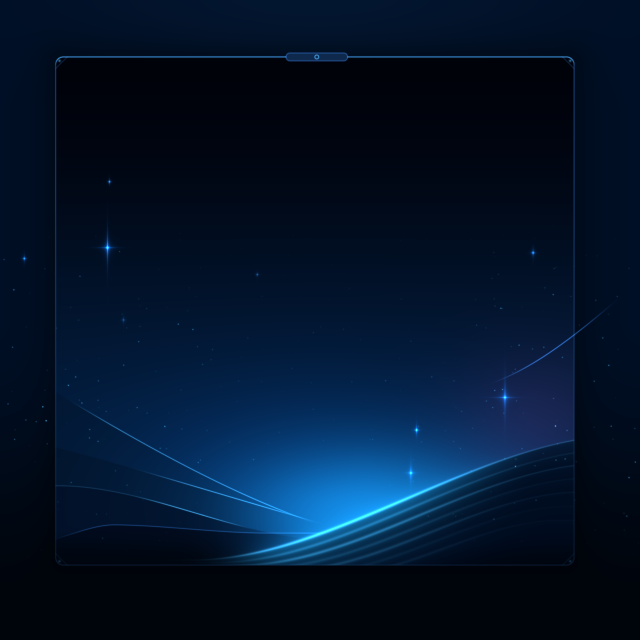
A Shadertoy shader for this background:

```glsl
// A dark framed panel with a blue horizon glow, flowing light ribbons and stars.
// Ribbons are smoothstep curves drawn by distance; the frame is a rounded box;
// dust comes from jittered cells, sparkles from crossed falloffs.

const vec3 NIGHT = vec3(0.0, 0.008, 0.04);
const vec3 DEEP = vec3(0.008, 0.1, 0.22);
const vec3 BACKDROP = vec3(0.0, 0.058, 0.145);
const vec3 AZURE = vec3(0.06, 0.35, 0.48);
const vec3 HALO = vec3(0.01, 0.11, 0.22);
const vec3 HAZE = vec3(0.09, 0.03, 0.07);
const vec3 ICE = vec3(0.33, 0.74, 0.95);
const vec3 STEEL = vec3(0.16, 0.36, 0.62);
const vec2 PANEL_CENTER = vec2(0.492, 0.514);
const vec2 PANEL_HALF = vec2(0.405, 0.397);
const vec2 TAB_CENTER = vec2(0.495, 0.911);
const int STRANDS = 7;

// Ribbon: start x, end x, start height, rise
const vec4 RIDGE = vec4(0.3, 0.98, 0.125, 0.195);
const vec4 RIDGE_STEP = vec4(0.06, -0.03, -0.007, -0.03);
const vec4 SLOPE_HIGH = vec4(-0.75, 0.75, 0.745, -0.61);
const vec4 SLOPE_MID = vec4(-0.4, 1.1, 0.3745, -0.296);
const vec4 HILL = vec4(0.09, 0.52, 0.241, -0.085);
const vec4 HILL_LOW = vec4(0.17, 0.42, 0.18, -0.013);
const vec4 ARC = vec4(0.7, 1.3, 0.389, 0.347);

// Sparkle: x, y, ray length, strength
const vec4 SPARKLES[9] = vec4[9](
    vec4(0.168, 0.613, 0.046, 1.0), vec4(0.789, 0.379, 0.052, 0.8),
    vec4(0.651, 0.328, 0.014, 0.8), vec4(0.642, 0.261, 0.026, 0.7),
    vec4(0.833, 0.605, 0.014, 0.6), vec4(0.171, 0.716, 0.008, 0.5),
    vec4(0.038, 0.596, 0.011, 0.5), vec4(0.193, 0.5, 0.012, 0.2),
    vec4(0.402, 0.571, 0.006, 0.25));

float px; // size of one pixel in canvas units

float hash(vec2 c) {
    return fract(sin(dot(c, vec2(127.1, 311.7))) * 43758.5);
}

float roundBox(vec2 q, vec2 halfSize, float r) {
    vec2 d = abs(q) - halfSize + r;
    return length(max(d, 0.0)) + min(max(d.x, d.y), 0.0) - r;
}

// Signed distance above a ribbon, corrected for its slope
float ribbon(vec2 p, vec4 w) {
    float t = clamp((p.x - w.x) / (w.y - w.x), 0.0, 1.0);
    float slope = w.w * 6.0 * t * (1.0 - t) / (w.y - w.x);
    return (p.y - w.z - w.w * t * t * (3.0 - 2.0 * t)) / sqrt(1.0 + slope * slope);
}

float stroke(float d, float width) {
    float w = max(width, 0.7 * px);
    return exp(-d * d / (w * w));
}

float below(float d) { return 1.0 - smoothstep(-px, px, d); }

// Visible between a and b, fading over f at both ends
float span(float x, float a, float b, float f) {
    return smoothstep(a, a + f, x) * (1.0 - smoothstep(b - f, b, x));
}

float glow(vec2 p, vec2 center, vec2 size) {
    vec2 q = (p - center) / size;
    return exp(-dot(q, q));
}

float dust(vec2 p, float cells, float density) {
    vec2 id = floor(p * cells);
    vec2 jitter = 0.2 + 0.6 * vec2(hash(id + 3.1), hash(id + 8.7));
    float d = length(fract(p * cells) - jitter) / cells;
    float level = hash(id + 5.3);
    return step(1.0 - density, hash(id)) * level * level * stroke(d, 0.0012);
}

vec3 sparkle(vec2 q, float size) {
    q = abs(q);
    float rays = exp(-q.x / 0.0012 - q.y * 3.0 / size) + 0.6 * exp(-q.y / 0.0012 - q.x * 5.0 / size);
    float core = exp(-(q.x + 0.65 * q.y) / (0.0012 + 0.06 * size));
    return vec3(0.06, 0.42, 0.85) * (rays + core) + 0.5 * ICE * stroke(length(q), 0.002);
}

vec3 panelScene(vec2 p) {
    // Sky, horizon glow and warm haze
    vec3 col = mix(DEEP, NIGHT, smoothstep(0.32, 0.9, p.y));
    col += HALO * glow(p, vec2(0.5, 0.21), vec2(0.33, 0.18));
    col += AZURE * glow(p, vec2(0.58, 0.19), vec2(0.2, 0.1));
    col += HAZE * glow(p, vec2(0.84, 0.34), vec2(0.13, 0.11));

    // Layered slopes on the left
    float high = ribbon(p, SLOPE_HIGH), mid = ribbon(p, SLOPE_MID), hill = ribbon(p, HILL);
    float low = ribbon(p, HILL_LOW) + 0.03 * (1.0 - smoothstep(0.04, 0.18, p.x));
    float left = 1.0 - smoothstep(0.28, 0.52, p.x);
    col *= 1.0 - left * 0.15 * (below(high) + below(mid));
    col = mix(col, vec3(0.006, 0.06, 0.15), 0.7 * below(hill) * left);
    col = mix(col, vec3(0.0, 0.03, 0.09), 0.7 * below(low) * left);
    col += ICE * 0.4 * stroke(high, 0.001) * span(p.x, 0.1, 0.5, 0.09);
    col += ICE * 0.45 * stroke(mid, 0.0011) * span(p.x, 0.2, 0.51, 0.12);
    col += ICE * (0.13 + 0.4 * span(p.x, 0.2, 0.39, 0.08)) * stroke(hill, 0.001) * span(p.x, 0.05, 0.4, 0.04);
    col += STEEL * 0.4 * stroke(low, 0.001) * span(p.x, 0.07, 0.55, 0.08);

    // Sweeping ridge: each strand shades the area beneath it
    float lit = smoothstep(0.27, 0.5, p.x) * (1.0 - 0.9 * smoothstep(0.58, 0.86, p.x));
    for (int i = 0; i < STRANDS; i++) {
        float k = 0.6 * float(i), fade = exp(-0.6 * k);
        float d = ribbon(p, RIDGE + k * RIDGE_STEP);
        float start = smoothstep(0.24, 0.42, p.x - 0.03 * k);
        vec3 body = vec3(0.0, 0.04, 0.115) + AZURE * (0.08 + 0.85 * lit) * fade * exp(min(d, 0.0) / 0.016);
        col = mix(col, body, below(d) * start * 0.85);
        float accent = i % 2 == 0 ? 0.6 : 0.3;
        vec3 line = ICE * accent * (0.2 + 0.9 * lit) * stroke(d, 0.0012 + 0.0014 * lit);
        col += fade * start * (line + AZURE * 0.25 * lit * exp(-abs(d) / 0.012));
    }
    return col * mix(0.5, 1.0, smoothstep(0.115, 0.18, p.y + 0.05 * lit));
}

void mainImage(out vec4 fragColor, in vec2 fragCoord) {
    px = 1.0 / min(iResolution.x, iResolution.y);
    vec2 p = (fragCoord - 0.5 * iResolution.xy) * px + 0.5, q = p - PANEL_CENTER;
    float edge = roundBox(q, PANEL_HALF, 0.012);
    // Backdrop with the panel's shadow
    vec3 col = BACKDROP * mix(0.3, 1.0, smoothstep(0.02, 0.5, p.y));
    col += vec3(0.012, 0.03, 0.045) * smoothstep(0.82, 1.0, p.y) * exp(-8.0 * q.x * q.x);
    col *= 1.0 - 0.35 * exp(-max(edge, 0.0) / 0.025);
    col = mix(col, panelScene(p), below(edge));
    // Frame, corner facets and top tab
    float lift = mix(0.2, 0.55, smoothstep(0.1, 0.9, p.y));
    vec2 corner = PANEL_HALF - abs(q);
    float facet = (corner.x + corner.y - 0.018) * 0.707;
    col += STEEL * lift * (stroke(edge, 0.001) + 0.5 * stroke(facet, 0.001) * below(edge));
    col += ICE * 0.35 * stroke(edge, 0.0012) * smoothstep(0.895, 0.91, p.y);
    col += ICE * lift * stroke(length(corner - 0.006), 0.002);
    float tab = roundBox(p - TAB_CENTER, vec2(0.048, 0.0062), 0.006);
    col = mix(col, vec3(0.06, 0.16, 0.3), below(tab)) + STEEL * 0.5 * stroke(tab, 0.001);
    col += ICE * 0.5 * stroke(length(p - TAB_CENTER) - 0.003, 0.001);
    // Arc crossing the frame
    col += STEEL * 0.8 * span(p.x, 0.76, 0.97, 0.09) * stroke(ribbon(p, ARC), 0.001);
    // Dust and sparkles
    float band = span(p.y, 0.1, 0.68, 0.22) * mix(0.2, 0.8, smoothstep(0.1, 0.35, abs(q.x)));
    col += ICE * band * (dust(p, 34.0, 0.2) + 0.5 * dust(p + 4.3, 63.0, 0.15));
    for (int i = 0; i < 9; i++)
        col += SPARKLES[i].w * sparkle(p - SPARKLES[i].xy, SPARKLES[i].z);
    fragColor = vec4(clamp(col, 0.0, 1.0), 1.0);
}
```
